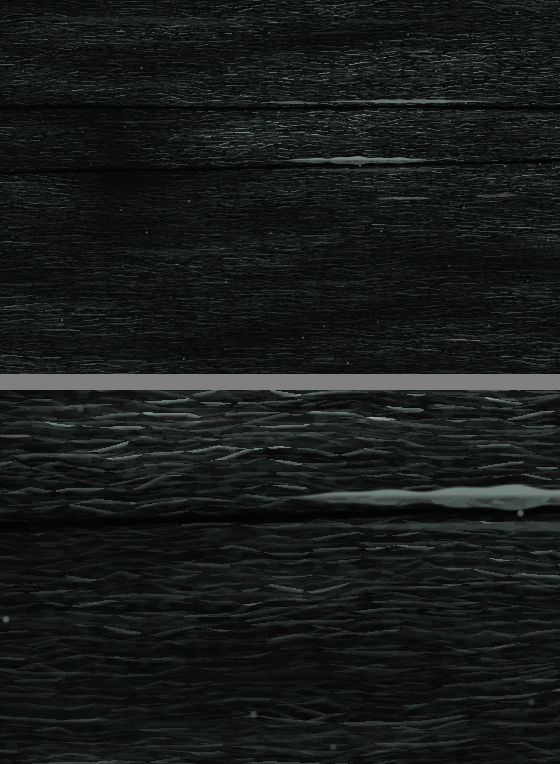
Top, the full canvas; bottom, a detail of the centre.
A Shadertoy shader for this texture:

```glsl
float hash(vec2 p) {
    vec3 q = fract(vec3(p.xyx) * 0.1031);
    q += dot(q, q.yzx + 33.33);
    return fract((q.x + q.y) * q.z);
}

// Cellular noise: x = edge distance, y = upward tilt of the edge, z = cell id, w = centre distance
vec4 cells(vec2 p) {
    vec2 base = floor(p), nearest = vec2(9.0), second = vec2(9.0);
    float id = 0.0;
    for (int j = -1; j <= 1; j++)
    for (int i = -1; i <= 1; i++) {
        vec2 cell = base + vec2(i, j);
        vec2 r = cell + 0.1 + 0.8 * vec2(hash(cell + 7.0), hash(cell + 61.0)) - p;
        if (dot(r, r) < dot(nearest, nearest)) {
            second = nearest;
            nearest = r;
            id = hash(cell + 131.0);
        } else if (dot(r, r) < dot(second, second)) {
            second = r;
        }
    }
    vec2 normal = normalize(second - nearest);
    return vec4(dot(0.5 * (nearest + second), normal), normal.y, id, length(nearest));
}

// Paint ridges catch light on the upper lip of each cell only
float crackle(vec2 p) {
    vec4 c = cells(p);
    return smoothstep(0.36, 0.04, c.x) * smoothstep(0.25, 0.95, c.y) * (0.25 + 0.95 * c.z * c.z);
}

// Tapered horizontal flake with a ragged outline
float sliver(vec2 p, vec2 centre, float halfLength, float halfHeight) {
    float t = (p.x - centre.x) / halfLength;
    float ragged = 0.8 + 0.15 * sin(p.x * 47.0 + centre.y * 90.0) + 0.12 * sin(p.x * 113.0);
    float d = abs(p.y - centre.y) - halfHeight * ragged * (1.0 - t * t);
    return smoothstep(0.0015, -0.0015, d);
}

float seam(float d, float width) {
    return smoothstep(width, width * 0.3, abs(d));
}

float blob(vec2 p, vec2 centre, vec2 size) {
    vec2 d = (p - centre) / size;
    return exp(-dot(d, d));
}

void mainImage(out vec4 fragColor, in vec2 fragCoord) {
    vec2 p = fragCoord / iResolution.y;

    // Wandering wood grain
    vec2 g = p;
    g.y += 0.005 * sin(p.x * 6.0 + p.y * 11.0) + 0.002 * sin(p.x * 23.0 - p.y * 31.0)
         + 0.001 * sin(p.x * 61.0 + p.y * 47.0);

    // Where the paint is cracked, and where it stays smooth and black
    float zone = 0.55 + 0.55 * blob(p, vec2(1.0, 0.72), vec2(0.55, 0.25))
               + 0.13 * sin(p.x * 5.0 + sin(p.y * 17.0) * 1.5)
               + 0.16 * sin(p.y * 41.0 + 2.0 * sin(p.x * 4.0));
    zone -= 0.5 * blob(p, vec2(0.32, 0.55), vec2(0.16, 0.22));
    zone -= 0.4 * blob(p, vec2(0.95, 0.9), vec2(0.22, 0.04));
    zone = clamp(zone, 0.08, 1.15);

    // Dull streaks and fine tooth
    float tooth = cells(g * vec2(95.0, 260.0)).z;
    float streak = cells(g * vec2(6.0, 75.0)).z;
    float tone = 0.032 + 0.06 * tooth * tooth * zone + 0.045 * streak * streak * zone;

    // Short cracks above, longer ones below
    float fine = crackle(g * vec2(27.0, 92.0));
    float lengthy = crackle(g * vec2(10.0, 74.0) + 40.0);
    float hair = crackle(g * vec2(34.0, 140.0) + 90.0);
    float upper = smoothstep(0.3, 0.6, p.y);
    tone += zone * (fine * mix(0.15, 0.3, upper) + lengthy * mix(0.24, 0.13, upper) + hair * 0.12);

    // Scattered worn strips
    for (int i = 0; i < 16; i++) {
        vec2 k = vec2(i, 3.0);
        vec2 centre = vec2(1.5 * hash(k), hash(k + 19.0));
        float size = hash(k + 43.0);
        float strip = sliver(g, centre, 0.04 + 0.13 * size, 0.002 + 0.004 * hash(k + 71.0));
        tone = mix(tone, 0.1 + 0.12 * tooth, 0.6 * strip);
    }
    tone = mix(tone, 0.11 + 0.07 * tooth, 0.8 * sliver(g, vec2(0.36, 0.945), 0.34, 0.011));
    tone = mix(tone, 0.09 + 0.07 * tooth, 0.7 * sliver(g, vec2(0.48, 0.325), 0.2, 0.009));

    // Plank seams with a soft shadow
    float upperSeam = p.y - 0.712 - 0.002 * sin(p.x * 7.0);
    float lowerSeam = p.y - 0.537 - 0.022 * p.x - 0.0015 * sin(p.x * 9.0);
    tone *= 1.0 - 0.45 * max(seam(upperSeam, 0.012), seam(lowerSeam, 0.011));
    tone = mix(tone, 0.012, 0.9 * max(seam(upperSeam, 0.005), seam(lowerSeam, 0.0045)));

    // Bare chips along the seams, brightest on the top rim
    float chip = sliver(p, vec2(0.96, 0.571), 0.21, 0.011);
    float rim = smoothstep(0.569, 0.575, p.y);
    tone = mix(tone, mix(0.2 + 0.14 * tooth, 0.5, rim), chip);
    tone = mix(tone, 0.38 + 0.1 * tooth, sliver(p, vec2(1.09, 0.729), 0.22, 0.0055));
    tone = mix(tone, 0.34, sliver(p, vec2(0.78, 0.726), 0.07, 0.004));
    tone = mix(tone, 0.17 + 0.08 * tooth, sliver(p, vec2(1.0, 0.545), 0.21, 0.005));
    tone = mix(tone, 0.28 + 0.1 * tooth, sliver(p, vec2(1.08, 0.47), 0.075, 0.005));
    tone = mix(tone, 0.2 + 0.1 * tooth, sliver(g, vec2(1.33, 0.48), 0.06, 0.007));

    // Dust specks
    vec4 dust = cells(p * 19.0 + 5.0);
    float speck = smoothstep(0.075, 0.03, dust.w) * smoothstep(0.84, 0.98, dust.z);
    tone = mix(tone, 0.36, speck);

    // Cool green-grey with faint tint shifts between cracks
    vec3 tint = mix(vec3(0.95, 1.0, 1.01), vec3(0.86, 1.04, 0.98), tooth);
    fragColor = vec4(tone * tint, 1.0);
}
```
